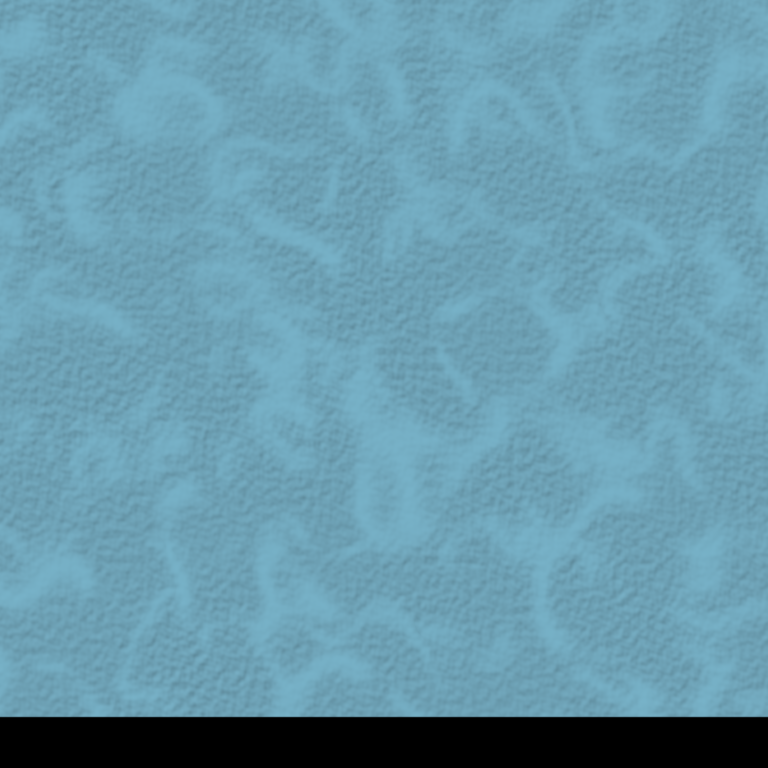
Reproduce this texture procedurally as a Shadertoy shader.

```glsl
const vec3 BASE_BLUE = vec3(0.425, 0.626, 0.703);
const vec3 WORM_BLUE = vec3(0.462, 0.690, 0.775);
const vec3 BAR_BLACK = vec3(0.0);
const float BAR_HEIGHT = 0.0664;

// Random unit gradient for a lattice cell
vec2 cellGradient(vec2 cell) {
    uvec2 q = uvec2(ivec2(cell) + 4096);
    uint h = q.x * 1597334677u ^ q.y * 3812015801u;
    h = (h ^ (h >> 15)) * 2246822519u;
    h ^= h >> 13;
    float angle = float(h & 65535u) / 65536.0 * 6.28319;
    return vec2(cos(angle), sin(angle));
}

float gradientNoise(vec2 p) {
    vec2 cell = floor(p);
    vec2 f = p - cell;
    vec2 u = f * f * f * (f * (f * 6.0 - 15.0) + 10.0);
    float a = dot(cellGradient(cell), f);
    float b = dot(cellGradient(cell + vec2(1, 0)), f - vec2(1, 0));
    float c = dot(cellGradient(cell + vec2(0, 1)), f - vec2(0, 1));
    float d = dot(cellGradient(cell + vec2(1, 1)), f - vec2(1, 1));
    return mix(mix(a, b, u.x), mix(c, d, u.x), u.y);
}

// Fine bumpy surface
float grainHeight(vec2 p, float scale) {
    return gradientNoise(p * scale) + 0.4 * gradientNoise(p * scale * 1.8 + 31.7);
}

// Slope of the surface along the light direction
float emboss(vec2 p, float scale, vec2 lightDir) {
    vec2 offset = lightDir * 0.25 / scale;
    return grainHeight(p + offset, scale) - grainHeight(p - offset, scale);
}

// Soft curling strokes: noise zero lines, broken up by a second noise
float worms(vec2 p, float scale, float halfWidth) {
    vec2 bend = vec2(gradientNoise(p * 11.0 + 5.3), gradientNoise(p * 11.0 + 47.1));
    vec2 q = p + 0.025 * bend;
    float line = abs(gradientNoise(q * scale));
    float stroke = 1.0 - smoothstep(0.0, halfWidth, line);
    float gaps = smoothstep(-0.12, 0.22, gradientNoise(q * scale * 0.95 + 71.4));
    return stroke * gaps;
}

void mainImage(out vec4 fragColor, in vec2 fragCoord) {
    vec2 p = fragCoord / iResolution.y;
    float pixel = 1.0 / iResolution.y;

    // Two layers of strokes
    float worm = max(worms(p, 8.5, 0.24), 0.8 * worms(p + 13.6, 10.0, 0.22));

    // Embossed grain, flattened inside the strokes
    float slope = emboss(p, 92.0, normalize(vec2(-0.5, 0.9)));
    float grain = slope - 0.2 * slope * slope;
    float roughness = 0.095 * (1.0 + 0.4 * gradientNoise(p * 5.0 + 19.2));
    vec3 color = mix(BASE_BLUE, WORM_BLUE, worm);
    color *= 1.0 + grain * roughness * (1.0 - 0.8 * worm);

    // Black bar along the bottom
    float aboveBar = smoothstep(-pixel, pixel, p.y - BAR_HEIGHT);
    fragColor = vec4(mix(BAR_BLACK, color, aboveBar), 1.0);
}
```
